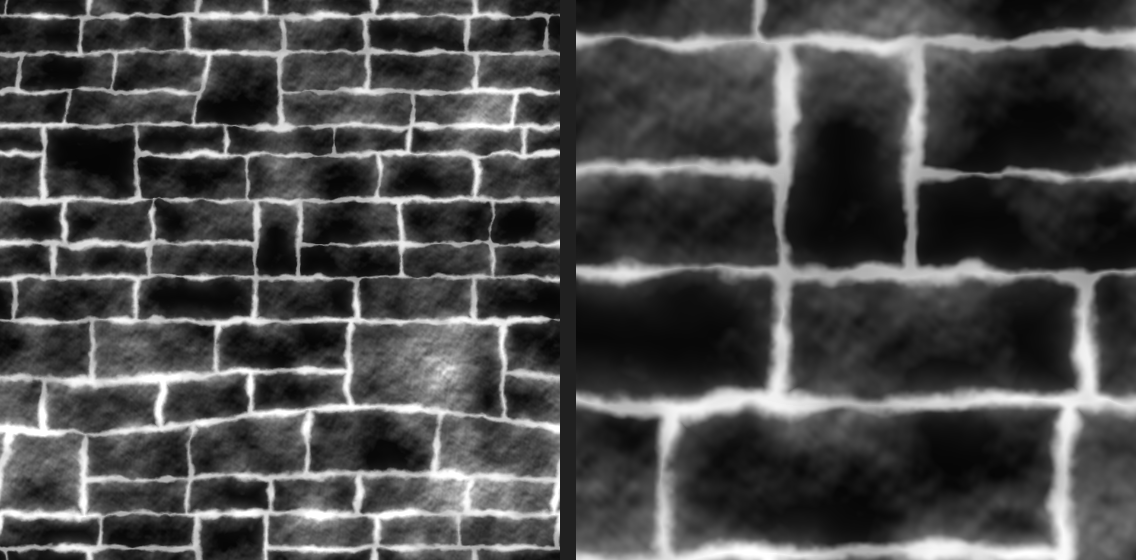
Left, the full canvas; right, a detail of the centre.
Reproduce this texture map procedurally as a Shadertoy shader.

```glsl
// Seamless monochrome wall of rough-hewn stone with pale, frayed mortar.
// Bands of one or two courses are cut into uneven stones around a tall block;
// a rounded-box distance gives the joints, periodic noise the rock and wear.

const float TAU = 6.2832;
const int BAND_COUNT = 8;
// Per band: top, split between its courses, left and right of its tall block.
const vec4 BANDS[BAND_COUNT] = vec4[BAND_COUNT](
    vec4(0.094, 0.163, 0.358, 0.499), vec4(0.225, 0.276, 0.078, 0.246),
    vec4(0.358, 0.436, 0.456, 0.534), vec4(0.495, 0.573, 0.025, 0.025),
    vec4(0.573, 0.668, 0.625, 0.898), vec4(0.749, 0.853, 0.000, 0.150),
    vec4(0.918, 0.979, 0.352, 0.475), vec4(1.029, 1.094, 0.146, 0.146));
// Stones beside the tall block in the upper and lower course of each band.
const vec2 STONES[BAND_COUNT] = vec2[BAND_COUNT](
    vec2(5, 4), vec2(5, 4), vec2(5, 5), vec2(5, 5),
    vec2(3, 4), vec2(4, 5), vec2(5, 5), vec2(6, 6));
// Bleached stains: centre and radius.
const int STAIN_COUNT = 6;
const vec3 STAINS[STAIN_COUNT] = vec3[STAIN_COUNT](
    vec3(0.86, 0.21, 0.10), vec3(0.51, 0.34, 0.07), vec3(0.78, 0.64, 0.11),
    vec3(0.85, 0.88, 0.09), vec3(0.55, 0.94, 0.06), vec3(0.02, 0.71, 0.07));
const float JOINT_JITTER = 0.3;
const float BLOCK_SLANT = 0.2;
const float CORNER_RADIUS = 0.008;
const float EDGE_WOBBLE = 0.015;
const float MORTAR_WIDTH = 0.0075;
const float MORTAR_FRAY = 0.009;
const float HALO_WIDTH = 0.011;
const float ROCK_TONE = 0.03;
const float ROCK_RELIEF = 1.5;
const float BLEACH = 0.36;

float hash(vec2 p) {
    return fract(sin(dot(p, vec2(127.1, 311.7))) * 43758.5453);
}

// Value noise that tiles over the unit square.
float noise(vec2 p, float cells) {
    p *= cells;
    vec2 i = floor(p), f = fract(p);
    f = f * f * (3.0 - 2.0 * f);
    vec2 a = mod(i, cells), b = mod(i + 1.0, cells);
    return mix(mix(hash(a), hash(vec2(b.x, a.y)), f.x),
               mix(hash(vec2(a.x, b.y)), hash(b), f.x), f.y);
}

float fbm(vec2 p, float cells) {
    float sum = 0.0, gain = 0.533;
    for (int i = 0; i < 4; i++) {
        sum += gain * noise(p, cells);
        cells *= 2.0;
        gain *= 0.5;
    }
    return sum;
}

// Position of a joint along a course, from 0 to 1.
float joint(float k, float count, float course) {
    if (k <= 0.0) return 0.0;
    if (k >= count) return 1.0;
    return (k + JOINT_JITTER * (hash(vec2(k, course + 17.0)) - 0.5)) / count;
}

// Returns depth inside the stone, its random value, and its height from 0 to 1.
vec3 stoneAt(vec2 p) {
    // Courses sag on one side of the lower wall.
    float sag = (p.y - 0.75) / 0.08;
    p.y -= 0.026 * cos(TAU * (p.x - 0.15)) * exp(-sag * sag);
    p.y = BANDS[0].x + fract(p.y - BANDS[0].x);

    int band = 0;
    for (int i = 1; i < BAND_COUNT; i++)
        if (p.y >= BANDS[i].x) band = i;
    vec4 b = BANDS[band];
    float bottom = band < BAND_COUNT - 1 ? BANDS[band + 1].x : BANDS[0].x + 1.0;

    // The tall block leans on its left side; courses fill what remains.
    float slant = BLOCK_SLANT * hash(vec2(float(band), 5.0)) * step(0.001, b.w - b.z);
    float left = b.z - slant * (p.y - b.y);
    float blockWidth = b.w - left;
    float u = fract(p.x - left);
    vec2 xs = vec2(0.0, blockWidth), ys = vec2(b.x, bottom);
    float course = 2.0 * float(band), k = -1.0;

    if (u >= blockWidth) {
        float count = STONES[band].x;
        if (p.y < b.y) ys.y = b.y;
        else { ys.x = b.y; course += 1.0; count = STONES[band].y; }
        float room = 1.0 - blockWidth;
        float v = (u - blockWidth) / room;
        k = floor(v * count);
        if (v < joint(k, count, course)) k -= 1.0;
        else if (v >= joint(k + 1.0, count, course)) k += 1.0;
        xs = blockWidth + room * vec2(joint(k, count, course), joint(k + 1.0, count, course));
    }

    vec2 lo = vec2(xs.x, ys.x), hi = vec2(xs.y, ys.y);
    vec2 q = abs(vec2(u, p.y) - 0.5 * (lo + hi)) - 0.5 * (hi - lo) + CORNER_RADIUS;
    float d = length(max(q, 0.0)) + min(max(q.x, q.y), 0.0) - CORNER_RADIUS;
    return vec3(-d, hash(vec2(k + 9.0, course + 41.0)), (hi.y - p.y) / (hi.y - lo.y));
}

void mainImage(out vec4 fragColor, in vec2 fragCoord) {
    vec2 p = fragCoord / iResolution.xy;
    p.y = 1.0 - p.y;

    // Frayed outlines
    vec2 wobble = vec2(fbm(p, 26.0), fbm(p + vec2(0.37, 0.61), 26.0)) - 0.5;
    vec3 stone = stoneAt(p + EDGE_WOBBLE * wobble);
    float fray = fbm(p + vec2(0.43, 0.83), 48.0) - 0.5;
    float depth = max(stone.x + MORTAR_FRAY * fray, 0.0);

    // Bleaching: stains broken by noise, heavier low on the wall
    float low = pow(0.5 + 0.5 * cos(TAU * (p.y - 0.82)), 2.0);
    float bleach = 0.4 * smoothstep(0.45, 0.8, fbm(p, 6.0)) * (0.4 + low);
    for (int i = 0; i < STAIN_COUNT; i++) {
        vec2 away = (fract(p - STAINS[i].xy + 0.5) - 0.5) / STAINS[i].z;
        bleach += exp(-dot(away, away) * 1.3) * (0.5 + fbm(p, 10.0));
    }

    // Rock face: tone per stone, mottling, chipped relief lit from above
    float mottle = fbm(p + vec2(0.13, 0.29), 16.0) - 0.5;
    float relief = fbm(p, 30.0) - fbm(p - vec2(0.002, 0.006), 30.0);
    float rock = ROCK_TONE + 0.13 * stone.y * stone.y + 0.06 * low + BLEACH * bleach;
    rock += 0.5 * mottle + 0.06 * (stone.z - 0.5);
    rock += ROCK_RELIEF * relief * (0.15 + max(rock, 0.0));
    rock = max(rock, 0.02);

    // Mortar line and its pale bleed onto the stone
    float wear = smoothstep(0.25, 0.75, fbm(p + vec2(0.71, 0.17), 14.0));
    float width = MORTAR_WIDTH * (0.6 + 0.7 * wear + 0.4 * low);
    float mortar = 1.0 - smoothstep(0.0, width, depth);
    float halo = exp(-depth / HALO_WIDTH) * (0.12 + 0.42 * wear) * (0.75 + 0.5 * low);
    float mortarTone = 0.62 + 0.34 * wear + 0.12 * low + 0.1 * bleach;
    float shade = mix(rock + halo, mortarTone, mortar * 0.92);

    fragColor = vec4(vec3(clamp(shade, 0.0, 1.0)), 1.0);
}
```
